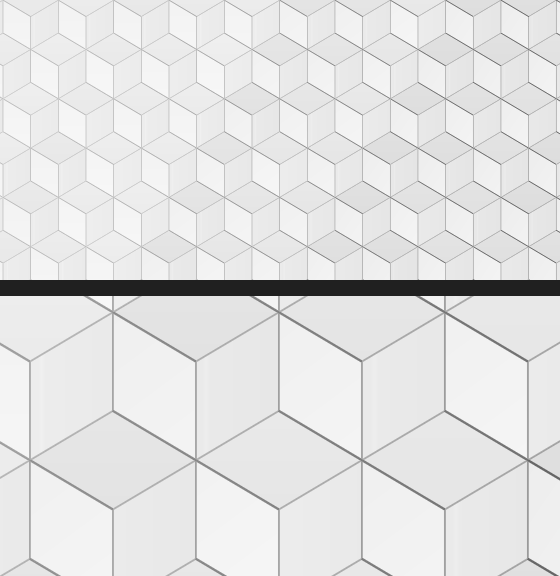
Top: the whole. Bottom: its middle third, enlarged.
This pattern is drawn by a Shadertoy shader. Its source:

```glsl
// Pale isometric cubes: a hexagon lattice, each cell split into a top rhombus
// and two side faces, outlined by hairlines. Shading darkens in diagonal bands
// of three cubes, with small hashed differences from one cube to the next.

// Lengths are fractions of the canvas height
const vec2  HALF_CELL = vec2(0.0988, 0.0587);   // half cube width, rhombus half height
const vec2  ORIGIN = vec2(-0.0013, -0.0875);    // front corner of the middle cube
const float BAND_CUBES = 3.0;
const float TOP_TONE = 0.897;
const float LEFT_TONE = 0.952;
const float RIGHT_TONE = 0.922;
const float BAND_STEP = 0.021;
const float CUBE_LIFT = 0.006;
const float VARIATION = 0.010;
const float INK_TONE = 0.30;
const float THIN_HALF = 0.0011;
const float BOLD_HALF = 0.0014;
const float STREAK_SHARE = 0.4;

float hash(vec2 p) {
    vec3 q = fract(vec3(p.xyx) * 0.1031);
    q += dot(q, q.yzx + 33.33);
    return fract((q.x + q.y) * q.z);
}

// Area coverage of a line, also when it is thinner than a pixel
float lineCover(float dist, float halfWidth, float pixel) {
    return clamp((halfWidth + 0.5 * pixel - dist) / pixel,
                 0.0, min(1.0, 2.0 * halfWidth / pixel));
}

// Centre of the hexagon holding p: two interleaved grids of period (2, 6)
vec2 cubeCentre(vec2 p) {
    const vec2 PERIOD = vec2(2.0, 6.0);
    const vec2 SHIFT = vec2(1.0, 3.0);
    vec2 a = PERIOD * floor(p / PERIOD + 0.5);
    vec2 b = PERIOD * floor((p - SHIFT) / PERIOD + 0.5) + SHIFT;
    vec2 da = abs(p - a), db = abs(p - b);
    return da.x + da.y < db.x + db.y ? a : b;
}

// Tone of the face at local position c
float faceTone(vec2 c, float band, float inBand, float seed) {
    float vary = (seed - 0.5) * VARIATION;
    float top = TOP_TONE - BAND_STEP * band + CUBE_LIFT * inBand
              + 0.006 * (c.y - 1.0) + vary;
    float left = LEFT_TONE - 0.006 * band + 0.010 * c.x * (0.5 + 0.5 * band)
               - 0.004 * c.y + vary;
    float right = RIGHT_TONE - 0.010 * band - 0.012 * c.x + vary;

    // Faint pale streak beside the front edge of some right faces
    float streak = smoothstep(0.05, 0.0, abs(c.x - 0.12 - 0.12 * seed));
    right += 0.013 * streak * step(seed, STREAK_SHARE);

    // Soft borders, since the hairlines are too thin to hide hard steps
    float pixel = 1.0 / iResolution.y;
    float slopeScale = length(1.0 / HALF_CELL);
    float side = mix(left, right, clamp(c.x * HALF_CELL.x / pixel + 0.5, 0.0, 1.0));
    float onTop = clamp((c.y - abs(c.x)) / slopeScale / pixel + 0.5, 0.0, 1.0);
    return mix(side, top, onTop);
}

void mainImage(out vec4 fragColor, in vec2 fragCoord) {
    float pixel = 1.0 / iResolution.y;
    vec2 pos = (fragCoord - 0.5 * iResolution.xy) * pixel;
    vec2 p = (pos - ORIGIN) / HALF_CELL;
    vec2 centre = cubeCentre(p);
    vec2 c = p - centre;

    // Diagonal bands: one row down moves them half a cube to the left
    float diagonal = floor((centre.x - centre.y / 3.0) * 0.5 + 0.5) + 1.0;
    float band = clamp(floor(diagonal / BAND_CUBES), -1.0, 1.0);
    float inBand = mod(diagonal, BAND_CUBES);
    float seed = hash(centre + 71.0);
    float tone = faceTone(c, band, inBand, seed);

    // Distances to the falling, rising and vertical edges
    float slopeScale = length(1.0 / HALF_CELL);
    float fall = c.x + c.y, rise = c.y - c.x;
    float dFall = min(2.0 - abs(fall), c.x < 0.0 ? abs(fall) : 2.0) / slopeScale;
    float dRise = min(2.0 - abs(rise), c.x > 0.0 ? abs(rise) : 2.0) / slopeScale;
    float dVert = min(1.0 - abs(c.x), c.y < 0.0 ? abs(c.x) : 1.0) * HALF_CELL.x;

    // Falling edges are boldest; all ink strengthens to the right
    float across = smoothstep(-1.0, 1.0, pos.x);
    float boldInk = mix(0.42, 0.90, across) + 0.06 * band;
    float riseInk = mix(0.28, 0.48, across);
    float vertInk = mix(0.38, 0.55, across);
    float ink = lineCover(dFall, BOLD_HALF, pixel) * boldInk;
    ink = max(ink, lineCover(dRise, THIN_HALF, pixel) * riseInk);
    ink = max(ink, lineCover(dVert, THIN_HALF, pixel) * vertInk);

    fragColor = vec4(vec3(mix(tone, INK_TONE, ink)), 1.0);
}
```
